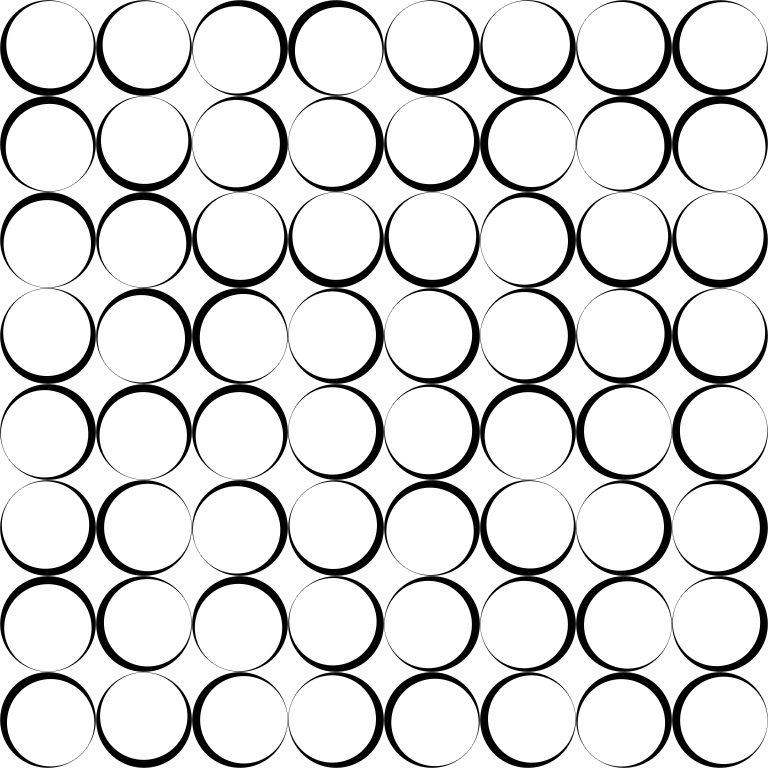
Write a Shadertoy shader that draws this pattern.

```glsl
const float TAU = 6.2831853;
const float GRID_COUNT = 8.0;
const float OUTER_RADIUS = 0.498;
const float HOLE_RADIUS = 0.455;
const float HOLE_SHIFT = 0.040;
const vec3 PAPER = vec3(1.0);
const vec3 INK = vec3(0.0);

// Integer hash of a cell, returned in 0..1
float hashCell(uvec2 cell) {
    uint h = cell.x * 1597334677u ^ cell.y * 3812015801u;
    h = (h ^ (h >> 16u)) * 2246822519u;
    h = (h ^ (h >> 13u)) * 3266489917u;
    h ^= h >> 16u;
    return float(h >> 8u) / 16777216.0;
}

// Antialiased coverage of a filled disc
float discCoverage(vec2 p, vec2 center, float radius, float pixel) {
    float dist = length(p - center) - radius;
    return clamp(0.5 - dist / pixel, 0.0, 1.0);
}

// Ring whose hole is pushed off centre, so its width swells on one side
float eccentricRing(vec2 p, float angle, float pixel) {
    vec2 holeCenter = HOLE_SHIFT * vec2(cos(angle), sin(angle));
    float disc = discCoverage(p, vec2(0.0), OUTER_RADIUS, pixel);
    float hole = discCoverage(p, holeCenter, HOLE_RADIUS, pixel);
    return max(disc - hole, 0.0);
}

void mainImage(out vec4 fragColor, in vec2 fragCoord) {
    // Square grid cells
    vec2 grid = fragCoord / iResolution.y * GRID_COUNT;
    float pixel = GRID_COUNT / iResolution.y;
    vec2 local = fract(grid) - 0.5;

    // Each cell turns its ring by a random angle
    float angle = TAU * hashCell(uvec2(floor(grid)) + 7u);
    float ink = eccentricRing(local, angle, pixel);

    fragColor = vec4(mix(PAPER, INK, ink), 1.0);
}
```
